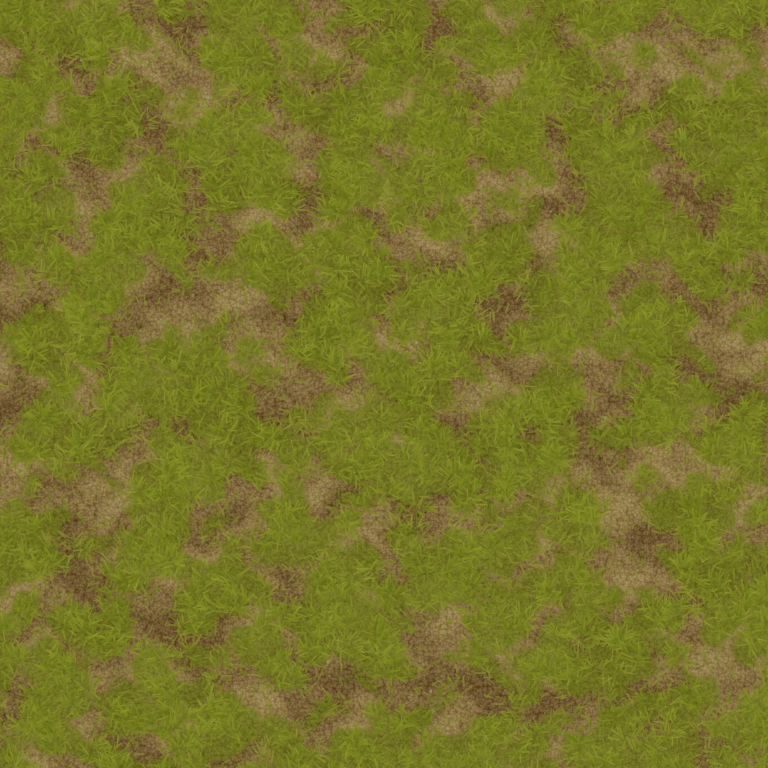
Write a WebGL 2 fragment shader that draws this texture.

```glsl
#version 300 es
precision highp float;
// Patchy grass on dry earth, seen from above.
// Two scales of cellular noise decide where grass grows; each grid cell there
// holds a tuft of short tapered blades, laid over mottled, grainy soil.

#define SOIL_DARK vec3(0.42, 0.33, 0.18)
#define SOIL vec3(0.50, 0.41, 0.24)
#define STRAW vec3(0.60, 0.52, 0.32)
#define GRASS_DARK vec3(0.35, 0.39, 0.06)
#define GRASS_LIGHT vec3(0.57, 0.60, 0.18)
#define TUFT_SIZE 0.034
#define BLADES 20
#define BLADE_WIDTH 0.0013
#define COVER 0.47
#define CLUMP_SCALE 10.0
#define GRAIN 0.13

uniform vec2 u_resolution;
out vec4 fragColor;

vec4 hash4(vec2 p) {
    vec4 q = fract(p.xyxy * vec4(0.1031, 0.1030, 0.0973, 0.1099));
    q += dot(q, q.wzxy + 33.33);
    return fract((q.xxyz + q.yzzw) * q.zywx);
}

// Distance to the nearest scattered point, in cells
float cellular(vec2 p) {
    vec2 cell = floor(p);
    float nearest = 4.0;
    for (int y = -1; y <= 1; y++)
    for (int x = -1; x <= 1; x++) {
        vec2 id = cell + vec2(x, y);
        vec2 offset = id + hash4(id + 91.0).xy - p;
        nearest = min(nearest, dot(offset, offset));
    }
    return sqrt(nearest);
}

// Layered sines that make cell outlines irregular
vec2 warp(vec2 p) {
    return p + 0.010 * sin(p.yx * 47.0 + vec2(0.3, 1.9))
             + 0.006 * sin(p.yx * 103.0 + p * 61.0 + vec2(2.1, 0.7));
}

// How thickly grass grows: 0 is bare, 1 is dense
float grassAmount(vec2 p) {
    vec2 q = warp(p) * vec2(0.85, 1.0) * CLUMP_SCALE;
    float gap = 0.55 * cellular(q + 7.0) + 0.45 * cellular(q * 2.3 + 40.0);
    return 1.0 - smoothstep(COVER - 0.11, COVER + 0.11, gap);
}

vec3 soilColor(vec2 p, float grain) {
    vec2 q = warp(p) * vec2(0.7, 1.0);
    float blotch = 0.6 * cellular(q * 11.0 + 23.0) + 0.4 * cellular(q * 29.0 + 61.0);
    vec3 color = mix(SOIL_DARK, SOIL, 1.0 - smoothstep(0.38, 0.66, blotch));
    color = mix(color, STRAW, 0.75 * (1.0 - smoothstep(0.18, 0.46, blotch)));
    return color + GRAIN * grain;
}

// Rare small pale stones
vec3 addStones(vec3 color, vec2 p, float pixel) {
    vec2 q = p * 45.0;
    vec4 h = hash4(floor(q) + 300.0);
    float d = length(fract(q) - 0.2 - 0.6 * h.xy) / 45.0;
    float radius = mix(0.0012, 0.0026, h.z);
    float stone = step(0.975, h.w) * (1.0 - smoothstep(radius - pixel, radius + pixel, d));
    return mix(color, vec3(0.63, 0.60, 0.52), 0.8 * stone);
}

// Blades of one tuft; local and pixel are in units of the tuft cell
vec3 addTuft(vec3 color, vec2 local, vec2 id, float amount, float tone, float pixel) {
    float count = float(BLADES) * max(amount, 0.09);
    for (int k = 0; k < BLADES; k++) {
        if (float(k) >= count) break;
        vec4 h = hash4(id + float(k) * vec2(17.3, 31.7));
        float side = 6.2832 * h.x;
        vec2 root = 0.4 * sqrt(h.y) * vec2(cos(side), sin(side));
        float angle = side + 3.0 * (h.z - 0.5);
        vec2 lean = normalize(vec2(cos(angle), sin(angle) + 0.35));
        float reach = mix(0.24, 0.5, h.w) * mix(0.7, 1.0, amount);

        vec2 offset = local - root;
        float along = clamp(dot(offset, lean) / reach, 0.0, 1.0);
        float d = length(offset - lean * reach * along);
        float width = BLADE_WIDTH / TUFT_SIZE * (1.0 - 0.6 * along);
        float mask = 1.0 - smoothstep(width - pixel, width + pixel, d);

        float shade = 0.55 * fract(h.z * 7.0 + h.y) + 0.35 * along + tone;
        vec3 blade = mix(GRASS_DARK, GRASS_LIGHT, shade);
        blade = mix(blade, STRAW, 0.55 * (1.0 - amount) * h.w);
        color = mix(color, blade, 0.9 * mask);
    }
    return color;
}

void main() {
    vec2 p = gl_FragCoord.xy / u_resolution.y;
    float pixel = 1.0 / u_resolution.y;
    float grain = 0.9 - cellular(p * 170.0) - cellular(p * 310.0 + 50.0);

    vec3 color = addStones(soilColor(p, grain), p, pixel);

    // Shaded thatch beneath the blades
    float thatch = smoothstep(0.15, 0.85, grassAmount(p) + 0.35 * grain);
    color = mix(color, mix(GRASS_DARK, GRASS_LIGHT, 0.25 + 0.3 * grain), 0.7 * thatch);

    // Two offset grids of tufts, lower rows over upper ones
    for (int layer = 0; layer < 2; layer++) {
        vec2 shift = float(layer) * vec2(0.47, 0.53);
        vec2 q = p / TUFT_SIZE + shift;
        for (int y = 1; y >= -1; y--)
        for (int x = -1; x <= 1; x++) {
            vec2 id = floor(q) + vec2(x, y);
            vec4 h = hash4(id + 150.0 * float(layer) + 11.0);
            vec2 center = id + h.xy;
            float amount = grassAmount((center - shift) * TUFT_SIZE);
            vec2 seed = id + 200.0 + 77.0 * float(layer);
            color = addTuft(color, q - center, seed, amount, 0.25 * h.z, pixel / TUFT_SIZE);
        }
    }
    fragColor = vec4(clamp(color, 0.0, 1.0), 1.0);
}
```
